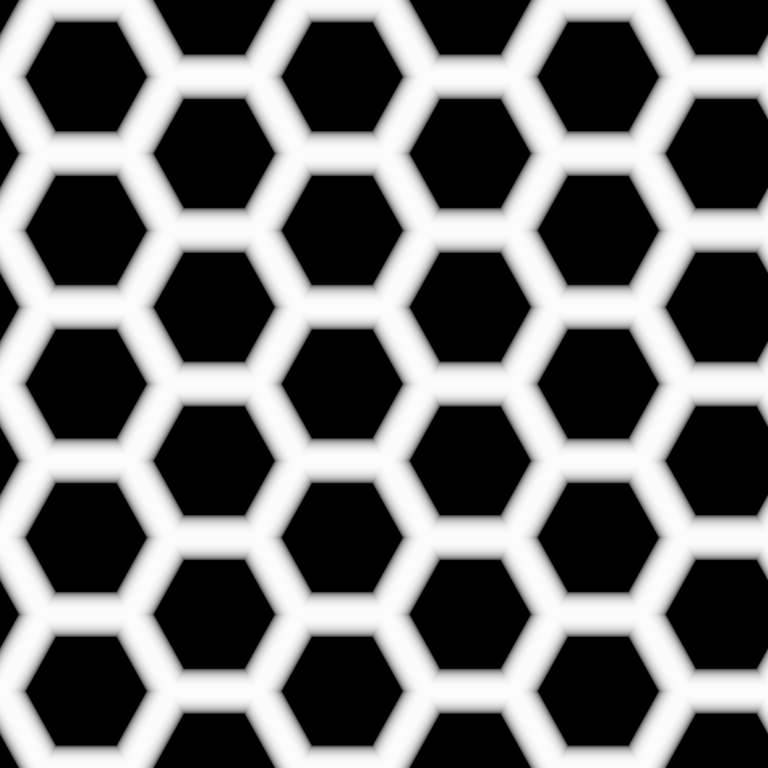
A WebGL 1 fragment shader for this pattern:

```glsl
precision highp float;
// Honeycomb mesh of softly rounded white bars over black hexagonal holes.

uniform vec2 u_resolution;

const vec2 REPEATS = vec2(3.0, 5.0);
const vec2 HOLE_CENTER = vec2(0.337, 0.5);
const float BAR_HALF_WIDTH = 0.295;  // as a share of the cell apothem
const float BAR_BRIGHTNESS = 0.99;
const int SAMPLES = 3;               // per axis, for smooth edges

// Hexagonal distance to the nearest lattice point: 0 at its center, 1 on the cell border.
float hexDistance(vec2 lattice) {
  vec2 p = abs(fract(lattice + 0.5) - 0.5) * vec2(3.0, 2.0);
  return max(p.y, p.x + 0.5 * p.y);
}

// Two interleaved rectangular lattices form the honeycomb.
float honeycomb(vec2 lattice) {
  return min(hexDistance(lattice), hexDistance(lattice + 0.5));
}

// Rounded bar profile: steep at the rim, flat along the ridge.
float barProfile(float cellDistance, float halfWidth) {
  float fromRidge = clamp((1.0 - cellDistance) / halfWidth, 0.0, 1.0);
  return sqrt(1.0 - fromRidge * fromRidge * fromRidge);
}

float meshShade(vec2 uv) {
  float cellDistance = honeycomb(uv * REPEATS - HOLE_CENTER);
  return BAR_BRIGHTNESS * barProfile(cellDistance, BAR_HALF_WIDTH);
}

void main() {
  // Average a grid of samples inside the pixel.
  float shade = 0.0;
  for (int j = 0; j < SAMPLES; j++) {
    for (int i = 0; i < SAMPLES; i++) {
      vec2 offset = (vec2(float(i), float(j)) + 0.5) / float(SAMPLES) - 0.5;
      shade += meshShade((gl_FragCoord.xy + offset) / u_resolution);
    }
  }
  shade /= float(SAMPLES * SAMPLES);
  gl_FragColor = vec4(vec3(shade), 1.0);
}
```
